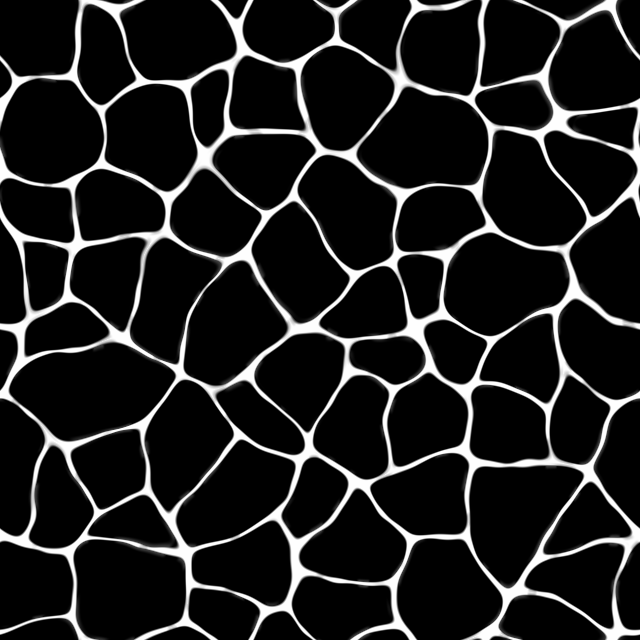
A Shadertoy shader for this pattern:

```glsl
// A tiling web of white veins around rounded black cells of mixed size.
// A weighted Voronoi diagram on a wrapping grid is bent by layered sines;
// a smooth minimum of the border distances swells the veins at junctions.

const float TAU = 6.2831853;

const float GRID = 8.0;            // cells per canvas side (whole number)
const int   REACH = 2;             // neighbours searched in each direction
const float JITTER = 0.94;         // scatter of the cell centres
const float SIZE_SPREAD = 0.32;    // difference in weight between cells
const float CORNER_ROUND = 0.048;  // rounding of the cell corners
const float VEIN_HALF = 0.025;     // half width of a vein, in grid units
const float VEIN_VARY = 0.36;      // relative change of width along veins
const float VEIN_SOFT = 0.014;     // softness of the vein edge
const float FRINGE_REACH = 0.055;  // how far the grey fringe extends
const float FRINGE_TONE = 0.24;    // brightness of the fringe
const float SMEAR_DEPTH = 0.30;    // darkening of smeared vein parts

const vec3 CELL_COLOR = vec3(0.0);
const vec3 VEIN_COLOR = vec3(0.995);

// Integer hash of a grid cell: three values from 0 to 1.
vec3 hashCell(vec2 cell) {
    uvec2 c = uvec2(mod(cell, GRID));
    uvec3 v = uvec3(c, c.x + 17u * c.y + 5u) * 1664525u + 1013904223u;
    v.x += v.y * v.z; v.y += v.z * v.x; v.z += v.x * v.y;
    v ^= v >> 16u;
    v.x += v.y * v.z; v.y += v.z * v.x; v.z += v.x * v.y;
    return vec3(v >> 8u) / 16777216.0;
}

// Centre (xy) and weight (z) of the cell site.
vec3 cellSite(vec2 cell) {
    vec3 h = hashCell(cell);
    return vec3(cell + 0.5 + JITTER * (h.xy - 0.5), SIZE_SPREAD * h.z);
}

float powerDistance(vec2 p, vec3 site) {
    vec2 d = p - site.xy;
    return dot(d, d) - site.z;
}

// Periodic bending of the canvas; all frequencies are whole numbers.
vec2 bend(vec2 uv) {
    vec2 a = TAU * uv;
    vec2 broad = vec2(sin(3.0 * a.y + 2.0 * a.x + 0.7),
                      sin(4.0 * a.x - 2.0 * a.y + 2.1));
    vec2 medium = vec2(sin(7.0 * a.y - 3.0 * a.x + 4.0),
                       sin(6.0 * a.x + 5.0 * a.y + 1.3));
    vec2 fine = vec2(sin(17.0 * a.y + 9.0 * a.x),
                     sin(15.0 * a.x - 11.0 * a.y + 3.0));
    return uv + 0.010 * broad + 0.0045 * medium + 0.0007 * fine;
}

// Periodic blotches from sines that shift each other, about -1 to 1.
float blotches(vec2 uv, float seed) {
    vec2 a = TAU * uv;
    float u = sin(5.0 * a.x + 3.0 * a.y + seed);
    float v = sin(4.0 * a.y - 6.0 * a.x + 2.0 * seed);
    return 0.5 * (sin(11.0 * a.x - 7.0 * a.y + 2.0 * v + seed)
                + sin(9.0 * a.y + 8.0 * a.x + 2.0 * u));
}

// Smooth distance to the border of the cell that holds p.
float borderDistance(vec2 p) {
    vec2 base = floor(p);
    vec2 homeCell = base;
    float nearest = 1e9;
    for (int y = -REACH; y <= REACH; y++)
    for (int x = -REACH; x <= REACH; x++) {
        vec2 cell = base + vec2(x, y);
        float d = powerDistance(p, cellSite(cell));
        if (d < nearest) { nearest = d; homeCell = cell; }
    }

    vec3 home = cellSite(homeCell);
    float sum = 1e-12;
    for (int y = -REACH; y <= REACH; y++)
    for (int x = -REACH; x <= REACH; x++) {
        vec2 cell = base + vec2(x, y);
        if (cell == homeCell) continue;
        vec3 site = cellSite(cell);
        float gap = max(length(site.xy - home.xy), 1e-3);
        float d = (powerDistance(p, site) - nearest) / (2.0 * gap);
        sum += exp(-d / CORNER_ROUND);
    }
    return -CORNER_ROUND * log(sum);
}

void mainImage(out vec4 fragColor, in vec2 fragCoord) {
    vec2 uv = fragCoord / iResolution.xy;
    float border = borderDistance(GRID * bend(uv));

    // Vein with changing width
    float halfWidth = VEIN_HALF * (1.0 + VEIN_VARY * blotches(uv, 1.0));
    float soft = max(VEIN_SOFT, 0.75 * GRID / iResolution.y);
    float vein = 1.0 - smoothstep(halfWidth - soft, halfWidth + soft, border);

    // Grey smears on the vein and a faint fringe beside it, both in patches
    float smear = smoothstep(0.45, 0.9, blotches(uv, 3.7));
    float fringePatch = smoothstep(0.25, 0.75, blotches(uv, 5.2));
    float fringe = 1.0 - smoothstep(halfWidth, halfWidth + FRINGE_REACH, border);
    float edgeBand = smoothstep(-0.02, halfWidth, border);
    float tone = vein * (1.0 - SMEAR_DEPTH * smear * edgeBand);
    tone = max(tone, FRINGE_TONE * fringePatch * fringe);

    fragColor = vec4(mix(CELL_COLOR, VEIN_COLOR, tone), 1.0);
}
```
